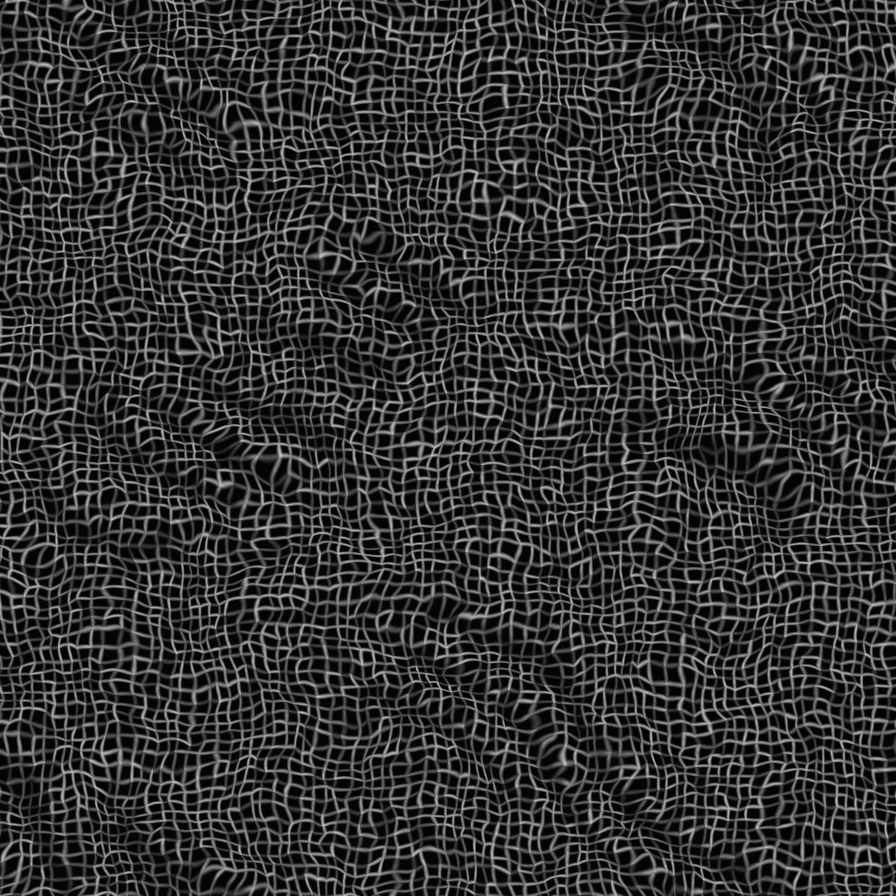
This texture is drawn by a Shadertoy shader. Its source:

```glsl
// Loose grey gauze: a wobbly net of fine threads over black.

vec2 hash2(vec2 p) {
    vec3 q = fract(p.xyx * vec3(0.1031, 0.1030, 0.0973));
    q += dot(q, q.yzx + 33.33);
    return fract((q.xx + q.yz) * q.zy);
}

// Layered, turned sines that pull the weave out of line
vec2 drift(vec2 p) {
    vec2 sum = vec2(0.0);
    float freq = 0.35, amp = 0.42;
    for (int i = 0; i < 5; i++) {
        p = mat2(0.8, 0.6, -0.6, 0.8) * p + 3.7;
        sum += amp * sin(freq * p.yx + 1.7 * sin(0.6 * freq * p));
        freq *= 1.6;
        amp *= 0.58;
    }
    return sum;
}

// Diagonal creases, gathered in patches
float crease(vec2 p) {
    float across = dot(p, vec2(0.707));
    float along = dot(p, vec2(0.707, -0.707));
    float wave = sin(1.1 * across + 2.0 * sin(0.23 * along) + 1.5 * sin(0.31 * across));
    float patches = sin(0.13 * p.x + 2.0 * sin(0.09 * p.y)) + sin(0.17 * p.y + 1.6 * sin(0.11 * p.x));
    return wave * smoothstep(-0.6, 1.4, patches);
}

// Jittered crossing point of two threads
vec2 knot(vec2 id) {
    return id + 0.5 + 0.42 * (hash2(id) - 0.5);
}

// Soft thread between two knots, bright in its middle line
float thread(vec2 p, vec2 a, vec2 b, float glow) {
    vec2 ab = b - a;
    float t = clamp(dot(p - a, ab) / dot(ab, ab), 0.0, 1.0);
    vec2 bow = vec2(-ab.y, ab.x) * (glow - 0.5) * 0.5 * t * (1.0 - t);
    float d = length(p - a - ab * t - bow);
    return mix(0.2, 0.64, glow) * (1.0 - smoothstep(0.0, 0.26, d));
}

void mainImage(out vec4 fragColor, in vec2 fragCoord) {
    vec2 p = 78.0 * fragCoord / min(iResolution.x, iResolution.y);
    float fold = crease(p);
    p += drift(p) + 0.22 * fold;

    // Threads to the right of and above each nearby knot
    vec2 cell = floor(p);
    float net = 0.0;
    for (int y = -1; y <= 1; y++) {
        for (int x = -1; x <= 1; x++) {
            vec2 id = cell + vec2(x, y);
            vec2 a = knot(id);
            vec2 glow = hash2(id + 171.0);
            float weft = thread(p, a, knot(id + vec2(1, 0)), glow.x);
            float warp = thread(p, a, knot(id + vec2(0, 1)), glow.y);
            net = max(net, max(weft, warp) + 0.15 * min(weft, warp));
        }
    }

    // Fibre unevenness and shade inside the creases
    net *= 1.0 + 0.12 * sin(4.1 * p.x + 2.0 * sin(3.3 * p.y)) * sin(3.7 * p.y);
    net *= 1.0 - 0.4 * smoothstep(0.2, 1.0, fold);
    fragColor = vec4(vec3(0.015 + net), 1.0);
}
```
